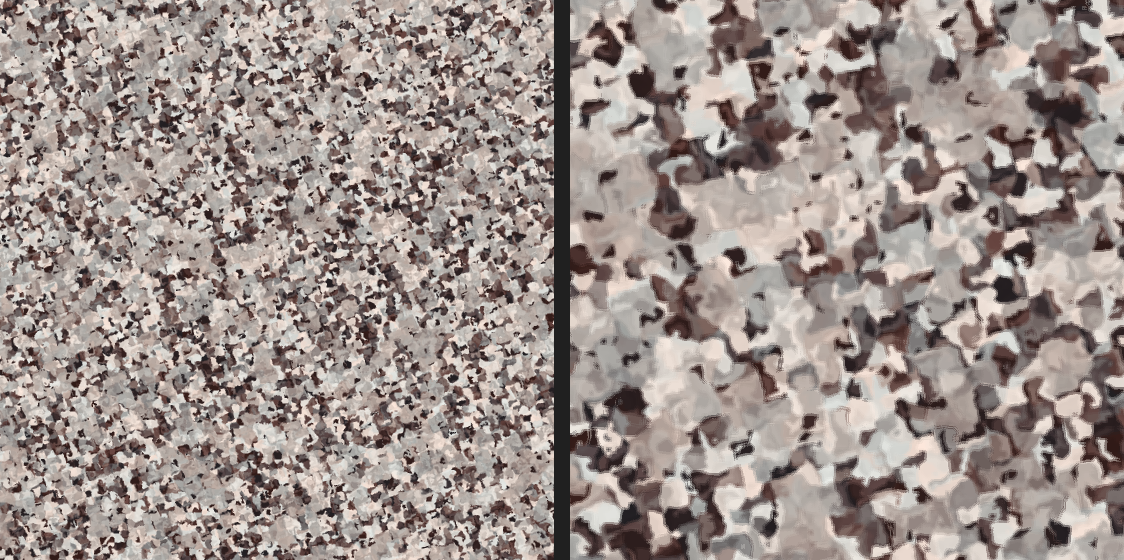
Left, the full canvas; right, a detail of the centre.
Give the GLSL for this texture, as a WebGL 1 fragment shader.

```glsl
precision highp float;
// Speckled granite: broad grey feldspar grains among smaller pale and
// maroon grains, with black specks. Three cellular layers share one sine
// warp for ragged outlines; a tone ramp turns grain values into colour.

#define BROAD_SCALE 39.0    // large grains per canvas height
#define GRAIN_SCALE 98.0    // medium grains per canvas height
#define SPECK_SCALE 185.0   // specks per canvas height
#define BROAD_SHARE 0.38    // part of the area held by large grains
#define SPECK_SHARE 0.055   // part of the specks that turn black
#define RAGGEDNESS 0.65     // strength of the outline warp
#define TONE_GRIT 0.24      // tone variation inside a grain
#define SOFTNESS 0.0014     // sample spread in canvas heights

uniform vec2 u_resolution;

vec3 hash3(vec2 cell) {
  vec3 q = vec3(dot(cell, vec2(127.1, 311.7)),
                dot(cell, vec2(269.5, 183.3)),
                dot(cell, vec2(419.2, 371.9)));
  return fract(sin(q) * 43758.5453);
}

// Random triple belonging to the nearest cell centre
vec3 cellular(vec2 p) {
  vec2 base = floor(p);
  float nearest = 9.0;
  vec2 owner = base;
  for (int y = -1; y <= 1; y++) {
    for (int x = -1; x <= 1; x++) {
      vec2 cell = base + vec2(float(x), float(y));
      vec2 away = cell + hash3(cell).xy - p;
      float d = dot(away, away);
      if (d < nearest) {
        nearest = d;
        owner = cell;
      }
    }
  }
  return hash3(owner + 57.0);
}

// Rotated sine octaves that roughen grain outlines
vec2 warp(vec2 p) {
  mat2 turn = mat2(0.8, 0.6, -0.6, 0.8);
  float frequency = 230.0;
  vec2 q = p;
  for (int i = 0; i < 4; i++) {
    q = turn * q;
    p += RAGGEDNESS / frequency * sin(q.yx * frequency + vec2(1.3, 4.1));
    q += 0.4 / frequency * sin(q.yx * frequency * 0.37);
    frequency *= 1.83;
  }
  return p;
}

// Dark to pale colours, with steps placed at their cumulative shares
vec3 toneRamp(float t) {
  vec3 black = vec3(0.17, 0.115, 0.115);
  vec3 maroon = vec3(0.35, 0.26, 0.255);
  vec3 umber = vec3(0.46, 0.40, 0.385);
  vec3 grey = vec3(0.58, 0.535, 0.52);
  vec3 stone = vec3(0.71, 0.675, 0.65);
  vec3 pale = vec3(0.885, 0.85, 0.82);
  vec3 c = mix(black, maroon, smoothstep(0.02, 0.10, t));
  c = mix(c, umber, smoothstep(0.14, 0.22, t));
  c = mix(c, grey, smoothstep(0.25, 0.36, t));
  c = mix(c, stone, smoothstep(0.40, 0.53, t));
  return mix(c, pale, smoothstep(0.64, 0.80, t));
}

// Tone of a medium grain; its region decides how common dark ones are
float grainTone(float u, float darkShare) {
  float paleStart = darkShare + 0.20;
  if (u < darkShare) return 0.28 * u / darkShare;
  if (u < paleStart) return mix(0.30, 0.74, (u - darkShare) / 0.20);
  return mix(0.76, 1.0, (u - paleStart) / (1.0 - paleStart));
}

vec3 granite(vec2 p) {
  vec2 w = warp(p);
  vec3 broad = cellular(w * BROAD_SCALE);
  vec3 grain = cellular(w * GRAIN_SCALE + 19.0);
  vec3 speck = cellular(w * SPECK_SCALE + 43.0);

  float isBroad = step(broad.x, BROAD_SHARE);
  float mixedTone = grainTone(grain.x, mix(0.36, 0.52, broad.y));
  float broadTone = mix(0.44, 0.76, broad.y) + 0.20 * (grain.x - 0.5);
  float tone = mix(mixedTone, broadTone, isBroad);
  tone += TONE_GRIT * (speck.y - 0.5);
  tone = mix(tone, 0.05 * speck.z, step(speck.x, SPECK_SHARE));

  // Warm pink to cool blue-grey drift, then slight brightness changes
  float warmth = mix(grain.y, broad.z, isBroad * 0.6) - 0.5;
  vec3 colour = toneRamp(tone);
  colour += warmth * vec3(0.075, -0.015, -0.045);
  colour *= 1.0 + 0.12 * (speck.z - 0.5) + 0.07 * (grain.z - 0.5);
  return colour;
}

void main() {
  vec2 p = gl_FragCoord.xy / u_resolution.y;
  float spread = max(SOFTNESS, 0.5 / u_resolution.y);
  vec3 sum = vec3(0.0);
  for (int j = 0; j < 2; j++) {
    for (int i = 0; i < 2; i++) {
      sum += granite(p + (vec2(float(i), float(j)) - 0.5) * spread);
    }
  }
  gl_FragColor = vec4(clamp(sum * 0.25, 0.0, 1.0), 1.0);
}
```
